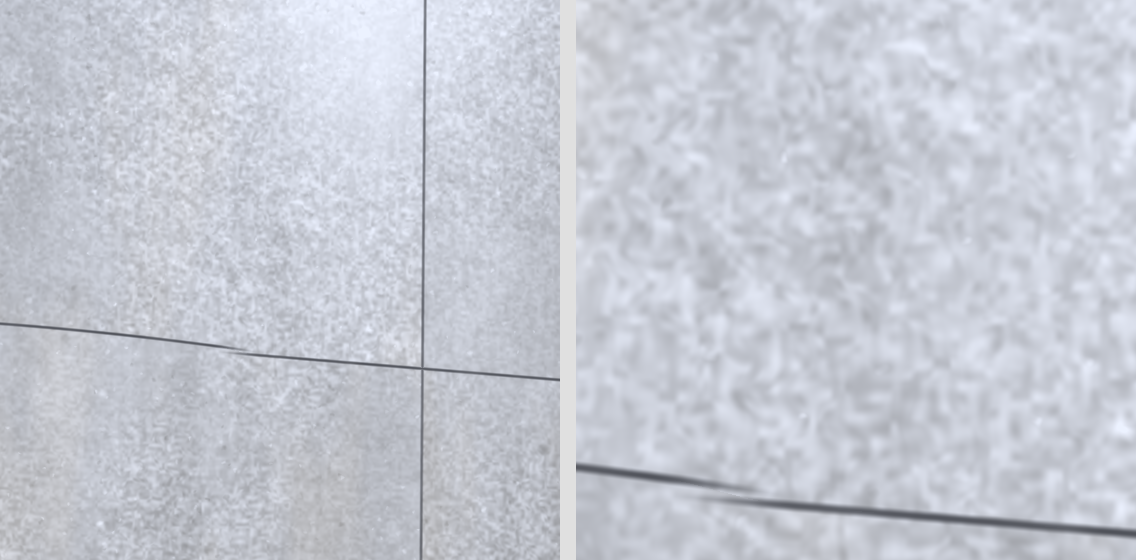
Left, the full canvas; right, a detail of the centre.
A WebGL 1 fragment shader for this texture:

```glsl
precision highp float;
// Pale grey stone floor tiles with thin dark joints, streaks, grain and a soft sheen.

uniform vec2 u_resolution;

// Palette
const vec3 STONE_DARK = vec3(0.64, 0.65, 0.675);
const vec3 STONE_LIGHT = vec3(0.89, 0.91, 0.96);
const vec3 JOINT_COLOR = vec3(0.31, 0.32, 0.35);
const vec3 WARM_TINT = vec3(0.010, 0.002, -0.012);

// Joints
const float JOINT_HALF_WIDTH = 0.0023;
const float JOINT_SOFTNESS = 0.0021;
const float BREAK_X = 0.425;
const float BREAK_SPREAD = 0.04;

// Stone
const float BASE_TONE = 0.26;
const float SHEEN_STRENGTH = 0.47;
const float GLARE_STRENGTH = 0.30;
const vec2 SHEEN_CENTER = vec2(0.66, 1.0);
const float STREAK_STRENGTH = 0.50;
const float MOTTLE_STRENGTH = 0.26;
const float GRAIN_STRENGTH = 0.88;
const float FLECK_STRENGTH = 0.34;
const float PIT_STRENGTH = 0.30;

float hash(vec2 p) {
  return fract(sin(dot(p, vec2(127.1, 311.7))) * 43758.5453);
}

float noise(vec2 p) {
  vec2 i = floor(p);
  vec2 f = fract(p);
  f = f * f * (3.0 - 2.0 * f);
  return mix(mix(hash(i), hash(i + vec2(1.0, 0.0)), f.x),
             mix(hash(i + vec2(0.0, 1.0)), hash(i + vec2(1.0, 1.0)), f.x), f.y);
}

// Fractal noise; each octave is turned to hide the lattice
float fbm(vec2 p) {
  float sum = 0.0;
  float amplitude = 0.5;
  for (int i = 0; i < 4; i++) {
    sum += amplitude * noise(p);
    p = mat2(1.6, 1.2, -1.2, 1.6) * p + 17.3;
    amplitude *= 0.5;
  }
  return sum / 0.9375;
}

// Long vertical bands, from broad to fine
float streaks(vec2 p) {
  return 0.5 * noise(vec2(p.x * 8.0, p.y * 0.9))
       + 0.3 * noise(vec2(p.x * 19.0, p.y * 1.8 + 7.0))
       + 0.2 * noise(vec2(p.x * 43.0, p.y * 4.0 + 13.0));
}

// Irregular soft spots, at most one per cell
float spots(vec2 p, float density, float radius) {
  p += 0.2 * vec2(noise(p * 4.0), noise(p * 4.0 + 31.0));
  vec2 cell = floor(p);
  vec2 center = 0.35 + 0.3 * vec2(hash(cell + 3.1), hash(cell + 8.7));
  float size = radius * mix(0.5, 1.0, hash(cell + 5.3));
  float spot = 1.0 - smoothstep(0.1 * size, size, length(fract(p) - center));
  return spot * step(hash(cell), density) * mix(0.4, 1.0, hash(cell + 12.9));
}

float joint(float d, float halfWidth) {
  float soft = max(JOINT_SOFTNESS, 0.7 / u_resolution.y);
  return 1.0 - smoothstep(halfWidth - soft, halfWidth + soft, abs(d));
}

void main() {
  vec2 uv = gl_FragCoord.xy / u_resolution;

  // Joint paths: one near-vertical, one sloping with a break in it
  float jointX = 0.7518 + 0.0075 * uv.y;
  float leftY = 0.422 - 0.075 * uv.x * (1.0 + uv.x);
  float rightY = 0.4035 - 0.082 * uv.x;
  float past = smoothstep(BREAK_X - BREAK_SPREAD, BREAK_X + BREAK_SPREAD, uv.x);
  float acrossX = uv.x - jointX;
  float acrossY = uv.y - mix(leftY, rightY, past);

  // Each tile samples its own piece of stone
  vec2 tile = step(vec2(0.0), vec2(acrossX, acrossY));
  vec2 p = uv + tile * vec2(3.7, 5.3) + 1.9;
  vec2 turned = mat2(0.83, 0.56, -0.56, 0.83) * p;

  // Broad light falling from the top
  vec2 toSheen = uv - SHEEN_CENTER;
  float sheen = exp(-dot(toSheen * toSheen, vec2(2.2, 1.5)));
  float glare = exp(-dot(toSheen * toSheen, vec2(14.0, 22.0)));
  float tone = BASE_TONE + SHEEN_STRENGTH * sheen + GLARE_STRENGTH * glare;

  // Vertical streaks, cloudy mottling and patchy fine grain
  float bend = 0.03 * noise(p * 3.0);
  float streak = streaks(vec2(p.x + bend, p.y)) - 0.5;
  tone += STREAK_STRENGTH * streak * (1.1 - 0.5 * sheen);
  tone += MOTTLE_STRENGTH * (fbm(turned * 14.0) - 0.5);
  vec2 warp = 0.008 * vec2(noise(p * 60.0), noise(p * 60.0 + 9.0));
  float grain = 0.45 * noise((turned + warp) * vec2(80.0, 95.0))
              + 0.55 * noise((p - warp) * vec2(165.0, 150.0) + 40.0) - 0.5;
  float roughness = mix(0.5, 1.1, smoothstep(0.3, 0.7, fbm(p * vec2(5.0, 3.0) + 20.0)));
  tone += GRAIN_STRENGTH * grain * roughness * (1.0 - 0.6 * glare);

  // Bright flecks and dark pits
  tone += FLECK_STRENGTH * (spots(turned * 42.0, 0.16, 0.30) + spots(p * 17.0, 0.10, 0.26));
  tone -= PIT_STRENGTH * (spots(turned * 40.0 + 60.0, 0.10, 0.30) + spots(p * 15.0 + 80.0, 0.07, 0.24));

  vec3 color = mix(STONE_DARK, STONE_LIGHT, clamp(tone, -0.25, 1.15));
  float warmth = smoothstep(0.45, 0.75, fbm(vec2(p.x * 8.0, p.y * 2.0) + 50.0));
  color += WARM_TINT * (warmth + 0.5 * (1.0 - uv.y) - 0.3);

  // Joints with tapered ends at the break
  float vertical = 0.82 * joint(acrossX, JOINT_HALF_WIDTH);
  float left = joint(uv.y - leftY, JOINT_HALF_WIDTH * (1.0 - 0.4 * past)) * (1.0 - past);
  float right = joint(uv.y - rightY, JOINT_HALF_WIDTH * (0.6 + 0.4 * past)) * past;
  float wear = 0.84 + 0.16 * noise(uv * 40.0);
  color = mix(color, JOINT_COLOR, wear * max(vertical, max(left, right)));

  gl_FragColor = vec4(color, 1.0);
}
```
